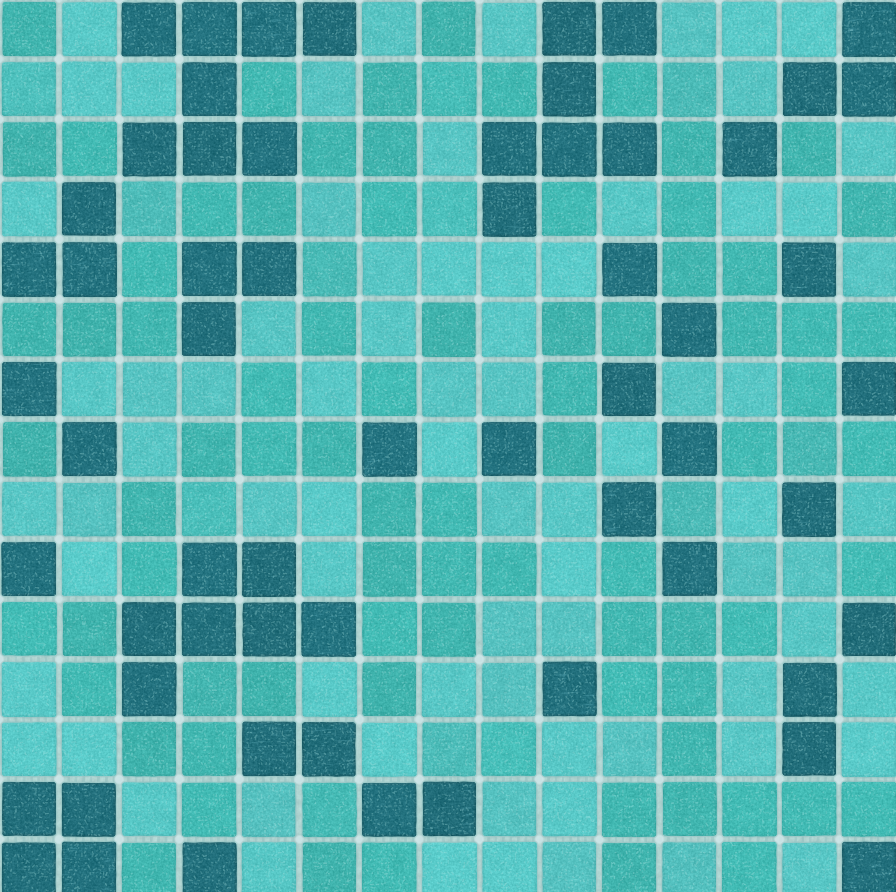
Reproduce this texture procedurally as a WebGL 2 fragment shader.

```glsl
#version 300 es
precision highp float;
// Glass mosaic: 15 by 15 speckled turquoise and deep teal tiles in pale, mesh-backed grout.
uniform vec2 u_resolution;
out vec4 fragColor;

// Integer hash: two random values in 0..1 for a lattice point
vec2 hash2(vec2 p) {
  uvec2 q = uvec2(ivec2(floor(p)) + 4096);
  uint h = q.x * 1597334677u ^ q.y * 3812015801u;
  h = (h ^ (h >> 15)) * 2246822519u;
  h = (h ^ (h >> 13)) * 3266489917u;
  h ^= h >> 16;
  return vec2(h & 65535u, h >> 16) / 65535.0;
}

float gradientDot(vec2 corner, vec2 offset) {
  float a = 6.2832 * hash2(corner).x;
  return dot(vec2(cos(a), sin(a)), offset);
}

// Gradient noise, about -0.7..0.7
float noise(vec2 p) {
  vec2 i = floor(p), f = p - i, e = vec2(1, 0);
  vec2 u = f * f * f * (f * (f * 6.0 - 15.0) + 10.0);
  return mix(mix(gradientDot(i, f), gradientDot(i + e, f - e), u.x),
             mix(gradientDot(i + e.yx, f - e.yx), gradientDot(i + 1.0, f - 1.0), u.x), u.y);
}

float roundedBox(vec2 p, vec2 halfSize, float radius) {
  vec2 d = abs(p) - halfSize + radius;
  return length(max(d, 0.0)) + min(max(d.x, d.y), 0.0) - radius;
}

// Short pale glass grains, one per lattice cell, each randomly turned
float grains(vec2 p, float density, float blur) {
  float sum = 0.0;
  for (int y = -1; y <= 1; y++)
    for (int x = -1; x <= 1; x++) {
      vec2 cell = floor(p) + vec2(x, y);
      vec2 r = hash2(cell + 700.0), s = hash2(cell + 1900.0);
      vec2 d = p - cell - 0.2 - 0.6 * r;
      float a = 6.2832 * s.x, reach = mix(0.05, 0.4, s.y * s.y);
      vec2 along = vec2(cos(a), sin(a));
      float dist = length(d - along * clamp(dot(d, along), -reach, reach));
      float present = step(hash2(cell + 3100.0).x, density);
      sum += present * (0.4 + 0.6 * r.y) * (1.0 - smoothstep(0.08, 0.2 + blur, dist));
    }
  return min(sum, 1.0);
}

void main() {
  // Tile units, counted from the upper left
  vec2 p = vec2(gl_FragCoord.x, u_resolution.y - gl_FragCoord.y) / u_resolution.x;
  vec2 g = p * 14.93 + 0.014;
  float pixel = 14.93 / u_resolution.x;
  vec2 id = floor(g), local = g - id - 0.5;
  vec2 kind = hash2(id + 37.0), tint = hash2(id + 211.0), shift = hash2(id + 503.0) - 0.5;

  // Grout with backing threads, mostly across the horizontal joints
  vec2 joint = 0.5 - abs(local);
  float mottle = noise(g * 9.0);
  vec3 color = vec3(0.69, 0.83, 0.82) + 0.06 * mottle + 0.03 * noise(g * 30.0);
  float threads = smoothstep(0.1, 0.8, sin(g.x * 50.3 + 1.5 * noise(g * 3.0)));
  float acrossRow = 1.0 - smoothstep(0.03, 0.055, joint.y);
  color = mix(color, vec3(0.56, 0.74, 0.74), 0.45 * threads * acrossRow);

  // White glue dots where joints cross
  float dotRadius = 0.065 + 0.025 * hash2(floor(g + 0.5) + 90.0).x;
  float glue = 1.0 - smoothstep(dotRadius - 0.03, dotRadius + 0.02, length(joint));
  color = mix(color, vec3(0.82, 0.91, 0.92), 0.8 * glue);

  // Tile outline: slightly shifted, uneven and rounded
  vec2 q = local - 0.018 * shift;
  float edge = roundedBox(q, vec2(0.45) + 0.012 * (tint - 0.5), 0.045) + 0.008 * noise(g * 6.0);
  color = mix(color, vec3(0.53, 0.74, 0.74), 0.55 * (1.0 - smoothstep(0.0, 0.035, edge)));

  // Three glass colours
  float dark = step(kind.x, 0.31);
  float pale = smoothstep(0.42, 0.58, kind.y);
  vec3 glass = mix(vec3(0.25, 0.715, 0.69), vec3(0.34, 0.775, 0.77), pale);
  glass = mix(glass, vec3(0.13, 0.435, 0.485), dark);
  glass *= 0.97 + 0.06 * tint.x;

  // Cloudy body, fine grit and bright grains
  glass += 0.03 * noise(g * 4.0 + 20.0) + 0.07 * noise(g * 23.0) + 0.05 * noise(g * 41.0);
  float speck = grains(g * 17.0, 0.55, pixel * 8.0);
  glass = mix(glass, vec3(0.66, 0.89, 0.88), speck * mix(0.36, 0.31, dark));

  // Faint scratches on some dark tiles
  float scratch = smoothstep(0.3, 0.5, noise(vec2(g.x * 2.5, g.y * 26.0 + 2.0 * g.x)));
  glass += 0.07 * scratch * dark * step(0.6, tint.y);

  // Rim: deeper border, with a soft light along the upper edge
  float rim = smoothstep(-0.06, 0.0, edge);
  glass *= 1.0 - rim * mix(0.05, 0.14, dark);
  glass += 0.04 * rim * smoothstep(0.3, 0.45, -q.y);

  color = mix(color, glass, 1.0 - smoothstep(-0.5, 0.5, edge / max(pixel, 0.012)));
  fragColor = vec4(clamp(color, 0.0, 1.0), 1.0);
}
```
